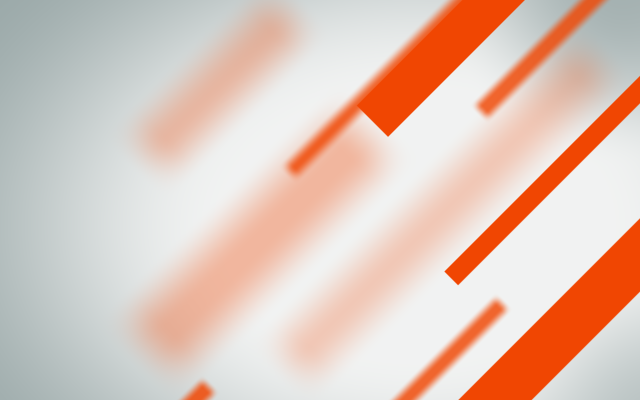
Write a Shadertoy shader that draws this background.

```glsl
const vec3 PALE = vec3(0.945, 0.95, 0.948);
const vec3 SLATE = vec3(0.61, 0.665, 0.665);
const vec3 ORANGE = vec3(0.942, 0.275, 0.008);

// A diagonal bar; lengths are fractions of the canvas height
struct Bar {
    vec2 start;
    float span;
    float halfWidth;
    float blur;
    float opacity;
};

// Blurred coverage of the interval [low, high]
float softInterval(float x, float low, float high, float blur) {
    return smoothstep(-blur, blur, x - low) - smoothstep(-blur, blur, x - high);
}

float barCoverage(vec2 p, Bar bar, float pixel) {
    vec2 offset = p - bar.start;
    float along = (offset.x + offset.y) * inversesqrt(2.0);
    float across = (offset.x - offset.y) * inversesqrt(2.0);
    float blur = max(bar.blur, pixel);
    return bar.opacity
        * softInterval(along, 0.0, bar.span, blur)
        * softInterval(across, -bar.halfWidth, bar.halfWidth, blur);
}

float cornerShade(vec2 p, vec2 corner, float radius) {
    return 1.0 - smoothstep(0.0, radius, distance(p, corner));
}

// Pale oval glow falling off to slate, deeper in the right corners
vec3 backdrop(vec2 p, float aspect) {
    vec2 center = vec2(0.651 * aspect, 0.4375);
    vec2 radii = vec2(0.651 * aspect, 0.729);
    float shade = smoothstep(0.45, 1.3, length((p - center) / radii));
    shade = mix(shade, 1.0, 0.75 * cornerShade(p, vec2(0.96 * aspect, 1.0), 0.42));
    shade = mix(shade, 1.0, 0.4 * cornerShade(p, vec2(aspect, 0.0), 0.35));
    return mix(PALE, SLATE, shade);
}

void mainImage(out vec4 fragColor, in vec2 fragCoord) {
    vec2 p = fragCoord / iResolution.y;
    float aspect = iResolution.x / iResolution.y;
    float pixel = 0.8 / iResolution.y;
    vec3 color = backdrop(p, aspect);

    // Wide haze first, then narrow streaks
    Bar soft[7] = Bar[7](
        Bar(vec2(0.375, 0.615), 0.486, 0.062, 0.062, 0.30),
        Bar(vec2(0.381, 0.129), 0.750, 0.083, 0.070, 0.35),
        Bar(vec2(0.733, 0.094), 1.060, 0.060, 0.062, 0.25),
        Bar(vec2(0.727, 0.571), 0.850, 0.018, 0.017, 0.82),
        Bar(vec2(1.204, 0.721), 0.600, 0.021, 0.014, 0.82),
        Bar(vec2(0.954, -0.06), 0.424, 0.019, 0.014, 0.82),
        Bar(vec2(0.371, -0.117), 0.212, 0.021, 0.014, 0.85)
    );
    for (int i = 0; i < 7; i++) {
        color = mix(color, ORANGE, barCoverage(p, soft[i], pixel));
    }

    // Crisp bars in front
    Bar solid[3] = Bar[3](
        Bar(vec2(0.931, 0.697), 0.90, 0.0553, 0.0, 1.0),
        Bar(vec2(1.128, 0.304), 1.00, 0.0243, 0.0, 1.0),
        Bar(vec2(1.0375, -0.2), 1.30, 0.0648, 0.0, 1.0)
    );
    for (int i = 0; i < 3; i++) {
        color = mix(color, ORANGE, barCoverage(p, solid[i], pixel));
    }

    fragColor = vec4(color, 1.0);
}
```
